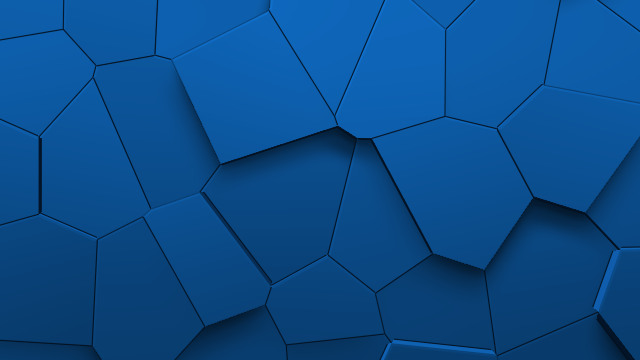
Give the GLSL for this background, as a WebGL 2 fragment shader.

```glsl
#version 300 es
precision highp float;
// Blue cracked plates at uneven heights, lit from above with soft shadows.

uniform vec2 u_resolution;
out vec4 fragColor;

const float CELLS = 3.2; // plates per canvas height

vec3 hash3(vec2 cell) {
  vec3 q = fract(cell.xyx * vec3(0.1031, 0.1030, 0.0973) + 0.37);
  q += dot(q, q.yxz + 33.33);
  return fract((q.xxy + q.yzz) * q.zyx);
}

vec2 seedPoint(vec2 cell) {
  return cell + hash3(cell).xy;
}

float plateHeight(vec2 cell) {
  return smoothstep(0.15, 0.95, hash3(cell).z);
}

// Plate heights blended smoothly across the borders
float blurredHeight(vec2 p, float sharpness) {
  vec2 base = floor(p);
  float sum = 0.0, total = 0.0;
  for (int y = -2; y <= 2; y++)
    for (int x = -2; x <= 2; x++) {
      vec2 cell = base + vec2(x, y);
      vec2 d = seedPoint(cell) - p;
      float weight = exp(-sharpness * dot(d, d));
      sum += weight * plateHeight(cell);
      total += weight;
    }
  return sum / total;
}

void main() {
  vec2 uv = gl_FragCoord.xy / u_resolution;
  vec2 fromCenter = (gl_FragCoord.xy - 0.5 * u_resolution) / u_resolution.y * CELLS;
  vec2 p = fromCenter + vec2(17.3, 9.6);
  float aa = 0.7 * CELLS / u_resolution.y;

  // Nearest plate
  vec2 base = floor(p), plate = base;
  float nearest = 9.0;
  for (int y = -2; y <= 2; y++)
    for (int x = -2; x <= 2; x++) {
      vec2 cell = base + vec2(x, y);
      float d = distance(seedPoint(cell), p);
      if (d < nearest) { nearest = d; plate = cell; }
    }

  // Nearest border and the plate behind it
  vec2 seed = seedPoint(plate), neighbor = plate, toNeighbor = vec2(0.0, 1.0);
  float border = 9.0;
  for (int y = -2; y <= 2; y++)
    for (int x = -2; x <= 2; x++) {
      if (x == 0 && y == 0) continue;
      vec2 cell = plate + vec2(x, y);
      vec2 other = seedPoint(cell);
      vec2 dir = normalize(other - seed);
      float d = dot(0.5 * (seed + other) - p, dir);
      if (d < border) { border = d; neighbor = cell; toNeighbor = dir; }
    }

  // Plate face: vertical light falloff, own tone and slight tilt
  float height = plateHeight(plate);
  vec3 tone = hash3(plate + 41.0);
  float light = mix(0.42, 0.69, smoothstep(-0.1, 1.1, uv.y));
  light *= 0.95 + 0.08 * tone.x + 0.06 * height;
  light *= 1.0 + 0.10 * dot(p - seed, tone.yz - vec2(0.5, 0.8));

  // Soft shadow falling downward, with a tighter one near the borders
  float wideDrop = blurredHeight(p + vec2(0.03, 0.20), 6.0) - height;
  float tightDrop = blurredHeight(p + vec2(0.01, 0.08), 16.0) - height;
  light *= 1.0 - 0.48 * smoothstep(0.08, 0.85, wideDrop);
  light *= 1.0 - 0.36 * smoothstep(0.15, 0.95, tightDrop);
  vec3 color = light * vec3(0.076, 0.548, 1.0);

  // Side walls, seen where a raised plate leans out from the center
  float rise = plateHeight(neighbor) - height;
  float side = rise > 0.0 ? 1.0 : -1.0;
  vec2 toHigh = toNeighbor * side;
  float edge = border * side;
  float wall = min(0.04 * abs(rise) * max(dot(toHigh, fromCenter), 0.0), 0.06);
  float wallMask = smoothstep(-aa, aa, edge) * (1.0 - smoothstep(wall - aa, wall + aa, edge));
  float wallSeen = smoothstep(0.0, 2.0 * aa, wall);
  float lit = smoothstep(-0.1, 0.8, dot(-toHigh, vec2(-0.4, 0.92)));
  vec3 wallColor = mix(vec3(0.012, 0.08, 0.16), vec3(0.06, 0.38, 0.70), lit);
  color = mix(color, wallColor, wallMask * wallSeen);

  // Thin lit rim, and dark gap that fades where a raised plate hides it
  float rim = 1.0 - smoothstep(0.0, 0.012 + aa, abs(edge + 0.012));
  color *= 1.0 + 0.12 * rim * lit;
  float gap = 1.0 - smoothstep(0.005 - aa, 0.005 + aa, abs(edge - wall));
  gap *= 1.0 - 0.7 * smoothstep(0.4, 0.8, abs(rise)) * (1.0 - wallSeen);
  color = mix(color, vec3(0.008, 0.05, 0.10), 0.9 * gap);

  fragColor = vec4(color, 1.0);
}
```
